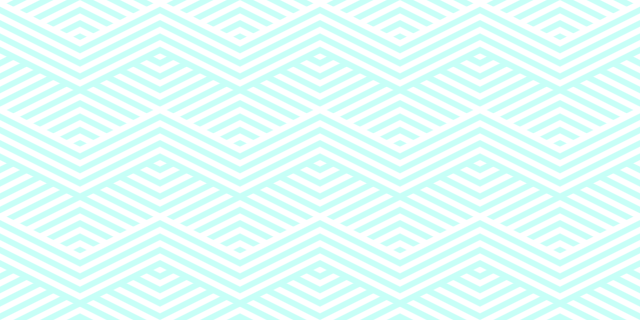
Reproduce this pattern procedurally as a WebGL 2 fragment shader.

```glsl
#version 300 es
precision highp float;
// Striped zigzag bands in pale aqua and white, with counter-striped diamonds between them.

uniform vec2 u_resolution;
out vec4 fragColor;

const vec3 AQUA = vec3(0.78, 1.0, 0.97);
const vec3 WHITE = vec3(1.0);

// Lengths are in stripe pitches: one white and one aqua stripe.
const float PITCHES_DOWN = 24.0;
const vec2 REPEAT = vec2(12.0, 8.0);
const float SLOPE = 0.5;
const float BAND_HEIGHT = 4.0;

// Height of the zigzag below its peak, with peaks at multiples of the period.
float zigzag(float x, float period, float slope) {
    return slope * abs(mod(x + 0.5 * period, period) - 0.5 * period);
}

// Signed distance to the stripe edge, positive in the white half of each pitch.
float stripeDistance(float t) {
    return 0.25 - abs(fract(t + 0.25) - 0.5);
}

// Turns a signed distance into smooth coverage.
float coverage(float dist, float pixel) {
    return smoothstep(-0.75, 0.75, dist / pixel);
}

void main() {
    // Measure downwards from the top left corner.
    vec2 p = vec2(gl_FragCoord.x, u_resolution.y - gl_FragCoord.y);
    p *= PITCHES_DOWN / u_resolution.y;

    // Vertical extent of one pixel across a sloped edge.
    float pixel = PITCHES_DOWN / u_resolution.y * sqrt(1.0 + SLOPE * SLOPE);

    float zig = zigzag(p.x, REPEAT.x, SLOPE);

    // Position across the band, centred so that wrapping falls in the diamonds.
    float margin = 0.5 * (REPEAT.y - BAND_HEIGHT);
    float across = mod(p.y - zig + margin, REPEAT.y) - margin;
    float bandDist = 0.5 * BAND_HEIGHT - abs(across - 0.5 * BAND_HEIGHT);

    // Band stripes follow the zigzag; the outermost ones extend past the rim.
    float inside = clamp(across, 0.25, BAND_HEIGHT - 0.25);
    float bandWhite = coverage(stripeDistance(inside), pixel);

    // Diamond stripes run against the zigzag.
    float diamondWhite = coverage(stripeDistance(p.y + zig), pixel);

    float white = mix(diamondWhite, bandWhite, coverage(bandDist, pixel));
    fragColor = vec4(mix(AQUA, WHITE, white), 1.0);
}
```
